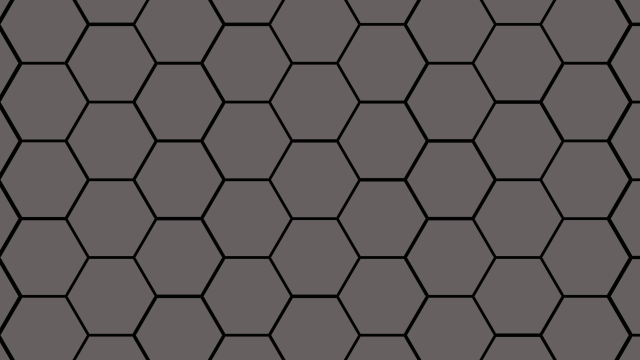
A Shadertoy shader for this pattern:

```glsl
const vec2 PITCH = vec2(0.18837, 0.21586);   // column and row spacing, canvas heights
const vec2 ORIGIN = vec2(0.1204, 0.0689);    // centre of the first cell
const vec2 HEX_SCALE = vec2(0.8660254, 1.0); // lattice to regular hexagon of height 1
const vec3 FILL_COLOR = vec3(0.400, 0.378, 0.382);
const vec3 LINE_COLOR = vec3(0.008);

float hash21(vec2 p) {
    vec3 q = fract(vec3(p.xyx) * 0.1031);
    q += dot(q, q.yzx + 33.33);
    return fract((q.x + q.y) * q.z);
}

// Centre of the nearest cell; odd columns sit half a row higher
vec2 nearestCell(vec2 lattice) {
    vec2 period = vec2(2.0, 1.0);
    vec2 shift = vec2(1.0, 0.5);
    vec2 evenCell = round(lattice / period) * period;
    vec2 oddCell = round((lattice - shift) / period) * period + shift;
    vec2 toEven = (lattice - evenCell) * HEX_SCALE;
    vec2 toOdd = (lattice - oddCell) * HEX_SCALE;
    return dot(toEven, toEven) < dot(toOdd, toOdd) ? evenCell : oddCell;
}

// Line width of an edge, from a key shared by both of its cells
float edgeWidth(vec2 key) {
    float uneven = 0.009 * smoothstep(0.5, 0.8, hash21(key + 71.0));
    float seam = 1.0 - step(0.5, abs(mod(key.x, 6.0) - 5.0));
    float wideSeam = 1.0 - step(0.5, abs(mod(key.x, 18.0) - 17.0));
    return 0.036 + max(uneven, 0.008 * seam) + 0.007 * wideSeam;
}

// Coverage of the cell outline, joined over the three edge directions
float outline(vec2 lattice, float pixel) {
    vec2 cell = nearestCell(lattice);
    vec2 local = (lattice - cell) * HEX_SCALE;
    float coverage = 0.0;
    for (int i = 0; i < 3; i++) {
        float tilt = float(i) - 1.0;
        vec2 neighbour = i == 1 ? vec2(0.0, 1.0) : vec2(1.0, 0.5 * tilt);
        float along = dot(local, neighbour * HEX_SCALE);
        float side = along < 0.0 ? -1.0 : 1.0;
        vec2 key = round(2.0 * cell + side * neighbour * vec2(1.0, 1.0));
        float halfWidth = 0.5 * edgeWidth(key);
        float edgeDistance = 0.5 - abs(along);
        float line = 1.0 - smoothstep(-0.7 * pixel, 0.7 * pixel, edgeDistance - halfWidth);
        coverage = max(coverage, line);
    }
    return coverage;
}

void mainImage(out vec4 fragColor, in vec2 fragCoord) {
    vec2 uv = fragCoord / iResolution.y;
    vec2 lattice = (uv - ORIGIN) / PITCH;
    float pixel = 1.0 / (iResolution.y * PITCH.y);
    vec3 color = mix(FILL_COLOR, LINE_COLOR, outline(lattice, pixel));
    fragColor = vec4(color, 1.0);
}
```
